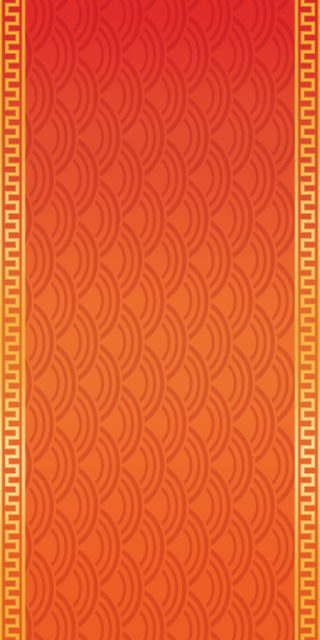
Write a Shadertoy shader that draws this pattern.

```glsl
// Tall red-orange panel of overlapping fan scales that bulge to the right,
// framed at both sides by a gold meander between two thin gold lines.
// Scales are composited back to front; the meander is a folded set of bars.

const float SCALE_STEP = 0.0691;    // column to column
const float SCALE_PERIOD = 0.2565;  // repeat down a column
const float SCALE_RADIUS = 0.1486;  // along y
const float SCALE_SQUASH = 1.24;    // height of a fan against its width
const vec2 FIRST_TIP = vec2(0.5215, 1.0590);
const float KEY_PERIOD = 2.0 / 34.0;
const float FRAME_WIDTH = 0.075;

float coverage(float dist, float blur) {
    return clamp(0.5 - dist / blur, 0.0, 1.0);
}

float ring(float r, float outer, float width, float blur) {
    return coverage(abs(r - outer + 0.5 * width) - 0.5 * width, blur);
}

// Three nested arcs inside one fan, with a plain rim outside them
float fanRings(float r, float blur) {
    float ink = ring(r, SCALE_RADIUS - 0.0100, 0.0160, blur);
    ink = max(ink, ring(r, SCALE_RADIUS - 0.0415, 0.0120, blur));
    return max(ink, ring(r, SCALE_RADIUS - 0.0720, 0.0115, blur));
}

// Columns further left lie in front
float fanScales(vec2 p, float blur) {
    float frontColumn = floor((p.x - FIRST_TIP.x) / SCALE_STEP);
    float ink = 0.0;
    for (int i = 3; i >= 0; i--) {
        float column = frontColumn + float(i);
        float tipX = FIRST_TIP.x + column * SCALE_STEP;
        float row = (p.y - FIRST_TIP.y) / SCALE_PERIOD + 0.5 * mod(column, 2.0);
        float dx = (p.x - tipX) * SCALE_SQUASH + SCALE_RADIUS;
        float dy = (fract(row + 0.5) - 0.5) * SCALE_PERIOD;
        float r = length(vec2(dx, dy));
        ink = mix(ink, fanRings(r, blur), coverage(r - SCALE_RADIUS, blur));
    }
    return ink;
}

// Distance to an axis-aligned bar running from lo to hi
float bar(vec2 p, vec2 lo, vec2 hi, float halfWidth) {
    vec2 d = max(lo - p, p - hi);
    return max(d.x, d.y) - halfWidth;
}

// Square meander running along y, centred on x = 0
float meander(vec2 p, float halfSpan, float halfWidth) {
    float t = abs(fract(p.y / KEY_PERIOD) - 0.5) * KEY_PERIOD;
    float turn = 0.25 * KEY_PERIOD;
    vec2 q = vec2(p.x, t);
    float d = bar(q, vec2(-halfSpan, 0.0), vec2(-halfSpan, turn), halfWidth);
    d = min(d, bar(q, vec2(-halfSpan, turn), vec2(halfSpan, turn), halfWidth));
    return min(d, bar(q, vec2(halfSpan, turn), vec2(halfSpan, 2.0 * turn), halfWidth));
}

// Frame lines and meander, measured from the nearest side edge
float frameDistance(float edgeX, float y) {
    float outerLine = abs(edgeX - 0.002) - 0.0040;
    float innerLine = abs(edgeX - 0.0735) - 0.0047;
    float key = meander(vec2(edgeX - 0.038, y), 0.0165, 0.0053);
    return min(min(outerLine, innerLine), key);
}

// Vertical blend from crimson through bright orange to red-orange
vec3 groundColor(float h) {
    vec3 crimson = vec3(0.88, 0.17, 0.16);
    vec3 vermilion = vec3(0.89, 0.30, 0.18);
    vec3 orange = vec3(0.93, 0.44, 0.18);
    vec3 ember = vec3(0.93, 0.36, 0.14);
    vec3 c = mix(ember, orange, smoothstep(0.0, 0.44, h));
    c = mix(c, vermilion, smoothstep(0.46, 0.80, h));
    return mix(c, crimson, smoothstep(0.78, 1.0, h));
}

float glow(float h, float center, float width) {
    float d = (h - center) / width;
    return exp(-d * d);
}

// Yellow gold with two pale sheens along its height
vec3 goldColor(float h) {
    float sheen = glow(h, 0.28, 0.11) + 0.6 * glow(h, 0.64, 0.10);
    return mix(vec3(0.97, 0.71, 0.22), vec3(0.99, 0.89, 0.60), min(sheen, 1.0));
}

void mainImage(out vec4 fragColor, in vec2 fragCoord) {
    vec2 uv = fragCoord / iResolution.xy;
    vec2 p = uv * vec2(1.0, 2.0);
    float pixel = 1.0 / iResolution.x;
    float edgeX = min(p.x, 1.0 - p.x);

    // Panel
    vec3 color = groundColor(uv.y);
    float ink = fanScales(p, max(1.4 * pixel, 0.0055));
    ink *= coverage(FRAME_WIDTH - edgeX, pixel);
    color *= mix(vec3(1.0), vec3(0.925, 0.77, 0.88), ink);

    // Gold frame
    color *= mix(1.0, 0.96, coverage(edgeX - FRAME_WIDTH, pixel));
    float gold = coverage(frameDistance(edgeX, p.y), max(1.3 * pixel, 0.0060));
    color = mix(color, goldColor(uv.y), gold);

    fragColor = vec4(color, 1.0);
}
```
